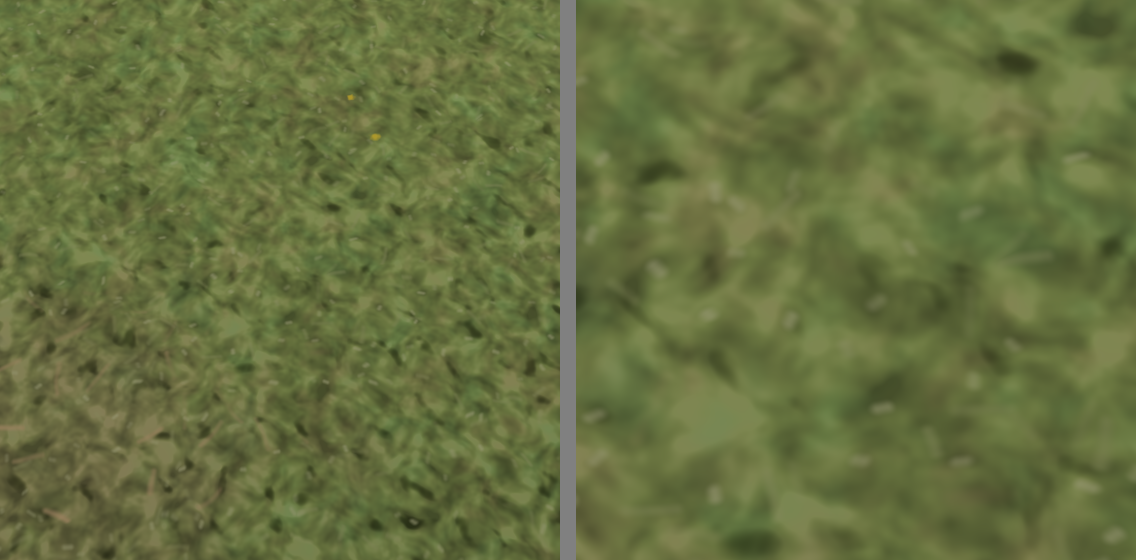
Left: the whole. Right: its middle third, enlarged.
This texture is drawn by a Shadertoy shader. Its source:

```glsl
// A soft, slightly blurred meadow of short grass with a dry, brownish patch at the lower left.

// Sine-free hash: two values in 0..1 per cell
vec2 hash22(vec2 p) {
    vec3 q = fract(p.xyx * vec3(0.1031, 0.1030, 0.0973));
    q += dot(q, q.yzx + 33.33);
    return fract((q.xx + q.yz) * q.zy);
}

// Gradient noise, roughly -0.7..0.7
float cornerSlope(vec2 cell, vec2 offset) {
    return dot(hash22(cell) * 2.0 - 1.0, offset);
}

float noise(vec2 p) {
    p += 200.0;
    vec2 i = floor(p), f = fract(p), e = vec2(1.0, 0.0);
    vec2 u = f * f * f * (f * (f * 6.0 - 15.0) + 10.0);
    return mix(mix(cornerSlope(i, f), cornerSlope(i + e, f - e), u.x),
               mix(cornerSlope(i + e.yx, f - e.yx), cornerSlope(i + 1.0, f - 1.0), u.x), u.y);
}

// Noise stretched along a fixed direction given as an angle
float streaks(vec2 p, float angle, vec2 frequency) {
    float c = cos(angle), s = sin(angle);
    return noise(vec2(c * p.x + s * p.y, c * p.y - s * p.x) * frequency);
}

// Scattered soft line segments, one possible blade per cell
float blades(vec2 p, float cells, float share, float halfLength, float width) {
    vec2 home = floor(p * cells);
    float cover = 0.0;
    for (int y = -1; y <= 1; y++)
    for (int x = -1; x <= 1; x++) {
        vec2 cell = home + vec2(x, y);
        vec2 place = hash22(cell + cells + 50.0);
        vec2 trait = hash22(cell + cells + 190.0);
        float angle = trait.y * 3.14159;
        vec2 along = vec2(cos(angle), sin(angle));
        vec2 d = p - (cell + place) / cells;
        float reach = halfLength * (0.5 + 0.5 * place.x);
        d -= along * clamp(dot(d, along), -reach, reach);
        float strength = step(trait.x, share) * (0.4 + 0.6 * place.y);
        cover = max(cover, strength * smoothstep(width, 0.0, length(d)));
    }
    return cover;
}

void mainImage(out vec4 fragColor, in vec2 fragCoord) {
    vec2 uv = fragCoord / iResolution.xy;

    // Perspective: tufts shrink towards the top; a gentle warp bends the streaks
    vec2 ground = vec2((uv.x - 0.5) * (0.9 + 0.4 * uv.y), uv.y * (0.85 + 0.4 * uv.y));
    vec2 p = ground + 0.014 * vec2(noise(ground * 17.0), noise(ground * 17.0 + 40.0));

    // Light and shade of the tufts: clumps of blades that lean one way or the other
    float lean = smoothstep(-0.25, 0.25, noise(ground * 12.0 + 7.0) + 0.05);
    float leanRight = streaks(p, -0.8, vec2(20.0, 38.0)) + 0.6 * streaks(p + 5.0, -0.6, vec2(38.0, 66.0));
    float leanLeft = streaks(p + 3.0, 1.1, vec2(22.0, 42.0)) + 0.6 * streaks(p + 9.0, 0.85, vec2(38.0, 66.0));
    float tone = 0.75 * noise(p * 20.0)
               + 1.0 * mix(leanLeft, leanRight, lean)
               + 0.35 * noise(p * 46.0 + 17.0)
               + 0.22 * noise(p * 95.0 + 11.0)
               + 0.45 * noise(ground * 6.0 + 23.0);
    tone *= mix(1.2, 0.8, uv.y);

    // Dry patch and local shifts of hue
    float dry = smoothstep(0.6, 0.1, length((uv - vec2(0.05, 0.17)) * vec2(1.0, 1.25))
                                     + 0.4 * noise(uv * 7.0) + 0.25 * noise(p * 18.0 + 71.0));
    float hue = noise(ground * 8.0 + 31.0) + 0.8 * noise(p * 24.0 + 61.0)
              + 0.4 * noise(p * 50.0 + 83.0);
    vec3 color = vec3(0.388, 0.435, 0.233);
    color = mix(color, vec3(0.350, 0.445, 0.245), smoothstep(0.0, 0.6, hue) * 0.65);
    color = mix(color, vec3(0.418, 0.415, 0.245), smoothstep(0.0, 0.6, -hue) * 0.75);
    color = mix(color, vec3(0.425, 0.398, 0.262), dry * 0.7);
    color *= 0.96 + 0.11 * uv.y;

    // Shading, deep gaps between tufts and paler tips
    color *= 1.0 + 0.42 * clamp(tone, -0.7, 0.45);
    float gap = smoothstep(0.2, 0.55, -streaks(p + 8.0, -0.85, vec2(20.0, 34.0)) - 0.25 * tone);
    color *= 1.0 - gap * vec3(0.40, 0.38, 0.46) * mix(1.0, 0.6, uv.y);
    color += vec3(0.025, 0.008, 0.035) * smoothstep(0.1, 0.6, tone);

    // Pale flecks everywhere, faint stalks, long straw blades in the dry patch
    float fleck = blades(p, 32.0, 0.2, 0.004, 0.007);
    color = mix(color, vec3(0.60, 0.60, 0.46), fleck * 0.55);
    float stalk = blades(p, 24.0, 0.25, 0.016, 0.007);
    color = mix(color, vec3(0.52, 0.53, 0.36), stalk * 0.4);
    float straw = blades(p, 13.0, 0.5, 0.035, 0.008);
    color = mix(color, vec3(0.62, 0.51, 0.38), straw * dry * 0.75);

    // Two tiny yellow blossoms
    for (float i = 0.0; i < 2.0; i++) {
        vec2 d = uv - mix(vec2(0.670, 0.756), vec2(0.627, 0.826), i);
        float petal = smoothstep(0.013 - 0.004 * i, 0.002, length(d * vec2(1.0, 1.5)) + 0.006 * noise(uv * 150.0));
        color = mix(color, vec3(0.72, 0.62, 0.16), petal * 0.85);
    }

    fragColor = vec4(color, 1.0);
}
```
